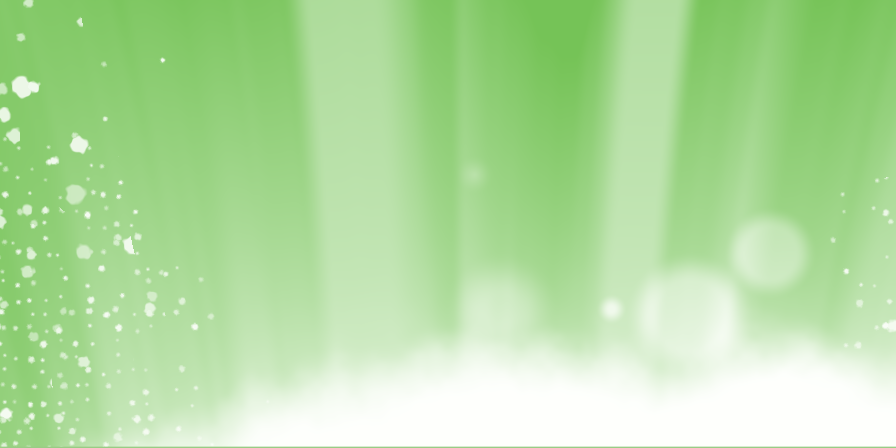
Reproduce this background procedurally as a WebGL 2 fragment shader.

```glsl
#version 300 es
precision highp float;
// Soft green backdrop: pale light rays narrow toward a bank of white mist,
// with blurred discs above it and drifting flakes along both sides.
// Everything is summed as an amount of white laid over one green.
uniform vec2 u_resolution;
out vec4 fragColor;

float hash(vec2 p) {
    vec3 q = fract(vec3(p.xyx) * 0.1031);
    q += dot(q, q.yzx + 33.33);
    return fract((q.x + q.y) * q.z);
}

float noise(vec2 p) {
    vec2 i = floor(p), f = fract(p);
    f = f * f * (3.0 - 2.0 * f);
    return mix(mix(hash(i), hash(i + vec2(1, 0)), f.x),
               mix(hash(i + vec2(0, 1)), hash(i + vec2(1, 1)), f.x), f.y);
}

float fbm(vec2 p) {
    float sum = 0.0, amp = 0.5;
    for (int i = 0; i < 4; i++) {
        sum += amp * noise(p);
        p = p * 2.0 + 7.3;
        amp *= 0.5;
    }
    return sum;
}

// Soft band between two edges, each with its own blur
float band(float x, float left, float right, float blurL, float blurR) {
    return smoothstep(left - blurL, left + blurL, x)
         * (1.0 - smoothstep(right - blurR, right + blurR, x));
}

float disc(vec2 p, vec2 center, float radius, float blur) {
    return 1.0 - smoothstep(radius - blur, radius + blur, length(p - center));
}

// One grid of ragged flakes; each stays inside its own cell
float flakes(vec2 p, float cell, float seed, float density) {
    vec2 id = floor(p / cell);
    vec2 key = id + seed * 37.0;
    vec2 jitter = vec2(hash(key), hash(key + 11.7)) - 0.5;
    vec2 d = (fract(p / cell) - 0.5 - 0.5 * jitter) * cell;
    float size = cell * mix(0.06, 0.23, pow(hash(key + 23.1), 1.6));
    float ragged = 0.75 + 0.5 * noise(d / size * 1.7 + key * 5.0);
    float shape = 1.0 - smoothstep(-0.003, 0.004, length(d) - size * ragged);
    return shape * step(hash(key + 41.9), density) * mix(0.5, 1.0, hash(key + 57.3));
}

// Height of the mist along the floor
float mistTop(float x) {
    return -0.09 + 0.27 * smoothstep(0.0, 0.95, x) - 0.06 * smoothstep(1.83, 2.05, x)
         + 0.035 * exp(-pow((x - 1.12) / 0.1, 2.0))
         + 0.03 * exp(-pow((x - 1.72) / 0.14, 2.0));
}

void main() {
    vec2 p = gl_FragCoord.xy / u_resolution.y;
    float depth = 1.0 - p.y;

    // Ray coordinate: horizontal position traced back to the top edge
    float ray = 1.06 + (p.x - 1.06) * (1.0 + 0.27 * depth);

    // Base gradient, darker at the left edge, with fine vertical streaks
    float light = 0.05 + 0.52 * depth * mix(0.3, 1.0, smoothstep(-0.02, 0.32, p.x));
    light += 0.08 * (noise(vec2(ray * 13.0, p.y * 0.7)) - 0.5);
    light += 0.04 * (noise(vec2(ray * 34.0, p.y)) - 0.5);
    light -= 0.09 * band(ray, 1.2, 1.33, 0.07, 0.04) * p.y;

    // Faint rays
    light += 0.10 * band(ray, 0.38, 0.56, 0.06, 0.08) * depth;
    light += 0.12 * band(ray, 1.02, 1.08, 0.02, 0.06);
    light += 0.15 * band(ray, 1.69, 1.77, 0.05, 0.06);
    light += 0.14 * smoothstep(2.0, 2.1, ray);
    light += 0.08 * band(ray, 0.02, 0.1, 0.06, 0.1) * p.y;

    // Two main beams
    float beams = max(0.9 * band(ray, 0.66, 0.9, 0.035, 0.07),
                      band(ray, 1.38, 1.54, 0.045, 0.03));
    light = mix(light, 0.45 + 0.2 * depth, beams);

    // Blurred discs, then small glows
    light += 0.28 * disc(p, vec2(1.72, 0.435), 0.08, 0.025);
    light += 0.30 * disc(p, vec2(1.54, 0.295), 0.11, 0.035);
    light += 0.24 * disc(p, vec2(1.12, 0.31), 0.08, 0.05);
    light += 0.30 * disc(p, vec2(1.365, 0.31), 0.02, 0.015);
    light += 0.20 * disc(p, vec2(1.06, 0.61), 0.015, 0.03);

    // Mist bank with a billowing edge and a wide haze above it
    float edge = p.y - mistTop(p.x) - 0.14 * (fbm(p * 6.0) - 0.47);
    light = mix(light, 1.0, 0.3 * exp(-max(edge, 0.0) * 9.0) * smoothstep(0.0, 0.6, p.x));
    light = mix(light, 1.0, 1.0 - smoothstep(-0.1, 0.08, edge));

    // Flakes: three grid sizes, spreading wider near the floor on the left
    float leftSide = 1.0 - smoothstep(0.0, 0.3 + 0.4 * depth, p.x);
    float rightSide = smoothstep(1.78, 2.0, p.x) * band(p.y, 0.2, 0.6, 0.08, 0.1);
    float low = smoothstep(0.95, 0.2, p.y);
    float snow = flakes(p, 0.125, 1.0, 0.9 * leftSide * smoothstep(0.1, 0.4, p.y));
    snow = max(snow, flakes(p + 0.021, 0.062, 2.0, leftSide * (0.2 + 0.6 * low) + 0.3 * rightSide));
    snow = max(snow, flakes(p + 0.013, 0.033, 3.0, 0.85 * leftSide * low + 0.25 * rightSide));
    light = mix(light, 1.0, 0.92 * snow);

    vec3 green = vec3(0.46, 0.765, 0.34);
    vec3 color = mix(green, vec3(0.995, 1.0, 0.99), clamp(light, 0.0, 1.0));

    // Thin green rim on the bottom edge
    color = mix(vec3(0.6, 0.8, 0.52), color, smoothstep(0.001, 0.005, p.y));
    fragColor = vec4(color, 1.0);
}
```
